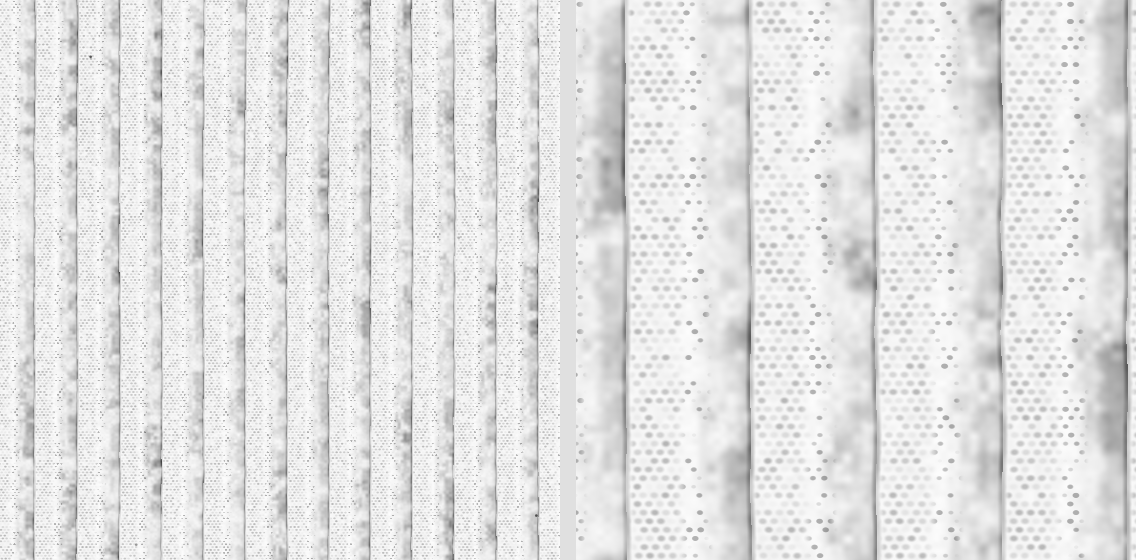
Left: the whole. Right: its middle third, enlarged.
Give the GLSL for this texture, as a three.js fragment shader.

```glsl
// White ribbed knit: fine stitched bands, puckered folds and thin dark vertical seams.
varying vec2 vUv;

float hash(vec2 p) {
  vec3 q = fract(p.xyx * 0.1031);
  q += dot(q, q.yzx + 33.33);
  return fract((q.x + q.y) * q.z);
}

float noise(vec2 p) {
  vec2 cell = floor(p);
  vec2 f = fract(p);
  f = f * f * (3.0 - 2.0 * f);
  return mix(mix(hash(cell), hash(cell + vec2(1.0, 0.0)), f.x),
             mix(hash(cell + vec2(0.0, 1.0)), hash(cell + 1.0), f.x), f.y);
}

// Staggered knit holes of uneven depth
float stitches(vec2 p) {
  p.x += 0.5 * mod(floor(p.y), 2.0);
  float hole = 1.0 - smoothstep(0.12, 0.52, length(fract(p) - 0.5));
  return hole * hash(floor(p) + 17.0);
}

void main() {
  // Ribs drift slightly sideways along their length
  float drift = 0.006 * (noise(vec2(vUv.x * 4.0, vUv.y * 3.0) + 5.0) - 0.5)
              + 0.002 * (noise(vec2(vUv.x * 10.0, vUv.y * 32.0)) - 0.5);
  float rib = (vUv.x + drift - 0.0625) / 0.075;
  float id = floor(rib);
  float t = fract(rib);
  float y = vUv.y;

  // Flat band, with sparser holes towards its smooth right edge
  float mesh = smoothstep(0.01, 0.07, t) * (1.0 - smoothstep(0.36, 0.5, t));
  float edge = smoothstep(0.42, 0.5, t) * (1.0 - smoothstep(0.6, 0.7, t));
  float holes = stitches(vec2(rib * 11.0, y * 195.0));
  float ink = mesh * (0.012 + 0.24 * holes);
  ink += edge * 0.28 * smoothstep(0.35, 0.8, holes);

  // Puckered fold with loose fibres and lighter ridges across it
  float pucker = smoothstep(0.5, 0.68, t);
  float fibres = noise(vec2(rib * 13.0, y * 165.0));
  float clumps = noise(vec2(rib * 3.5, y * 52.0) + 31.0);
  float wear = noise(vec2(id * 7.0, y * 9.0) + 11.0);
  ink += pucker * (0.015 + 0.22 * fibres * clumps * (0.6 + 0.8 * wear));

  // Shadow blocks tucked against the seam
  float fold = smoothstep(0.72, 0.86, t);
  float blocks = noise(vec2(id * 5.0 + t * 1.6, y * 64.0) + 47.0);
  ink += fold * 0.17 * smoothstep(0.25, 0.8, blocks) * (0.5 + wear);
  ink += 0.05 * smoothstep(0.88, 1.0, t);

  // Seam line
  float seamDistance = min(t, 1.0 - t);
  float seam = 1.0 - smoothstep(0.006, 0.045, seamDistance);
  ink += seam * (0.11 + 0.16 * noise(vec2(id * 3.0, y * 85.0) + 71.0));

  // Cloth grain
  ink += 0.035 * noise(vUv * vec2(230.0, 260.0));

  // A few stray specks
  for (int i = 0; i < 4; i++) {
    float k = float(i);
    vec2 speck = vec2(hash(vec2(k, 3.7)), hash(vec2(k, 9.2)));
    float spot = 1.0 - smoothstep(0.001, 0.0035, distance(vUv, speck));
    ink += spot * (0.6 - 0.12 * k);
  }

  gl_FragColor = vec4(vec3(clamp(0.99 - ink, 0.15, 1.0)), 1.0);
}
```
